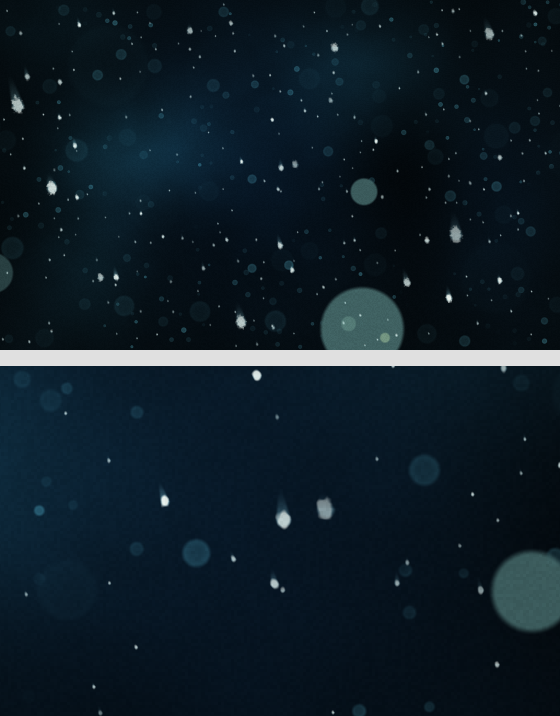
Top, the full canvas; bottom, a detail of the centre.
Write a WebGL 1 fragment shader that draws this texture.

```glsl
precision highp float;
uniform vec2 u_resolution;

float hash(vec2 p) {
  return fract(sin(dot(p, vec2(127.1, 311.7))) * 43758.5);
}

float noise(vec2 p) {
  vec2 i = floor(p), f = fract(p);
  f = f * f * (3.0 - 2.0 * f);
  return mix(mix(hash(i), hash(i + vec2(1, 0)), f.x),
             mix(hash(i + vec2(0, 1)), hash(i + vec2(1, 1)), f.x), f.y);
}

float fbm(vec2 p) {
  float sum = 0.0, amp = 0.5;
  for (int i = 0; i < 4; i++) {
    sum += amp * noise(p);
    p = p * 2.03 + 17.3;
    amp *= 0.5;
  }
  return sum;
}

float glow(vec2 p, vec2 center, vec2 size) {
  vec2 d = (p - center) / size;
  return exp(-dot(d, d));
}

float disc(vec2 p, vec2 center, float radius, float soft) {
  return 1.0 - smoothstep(radius - soft, radius + soft, length(p - center));
}

vec2 scatter(vec2 cell, float seed) {
  return cell + 0.1 + 0.8 * vec2(hash(cell + seed), hash(cell + seed + 31.7));
}

// Out-of-focus discs, each with a faintly brighter rim
float bokeh(vec2 p, float scale, float density, float small, float large, float seed) {
  float light = 0.0;
  for (int y = -1; y <= 1; y++)
  for (int x = -1; x <= 1; x++) {
    vec2 cell = floor(p * scale) + vec2(x, y);
    vec2 center = scatter(cell, seed) / scale;
    float radius = mix(small, large, hash(cell + seed + 5.1));
    float rim = smoothstep(0.4, 1.0, length(p - center) / radius);
    float shown = step(hash(cell + seed + 9.3), density);
    float power = hash(cell + seed + 13.9);
    light += shown * mix(0.2, 1.0, power * power) * (0.75 + 0.25 * rim)
           * disc(p, center, radius, 0.08 * radius + 0.0015);
  }
  return light;
}

// Falling drops: x is the bright head, y the fading tail above it
vec2 drops(vec2 p, float scale, float density, float small, float large, float seed) {
  float px = 1.0 / u_resolution.y;
  vec2 light = vec2(0.0);
  for (int y = -1; y <= 1; y++)
  for (int x = -1; x <= 1; x++) {
    vec2 cell = floor(p * scale) + vec2(x, y);
    vec2 d = p - scatter(cell, seed) / scale;
    float size = hash(cell + seed + 5.1);
    float radius = mix(small, large, size * size);
    float tail = radius * mix(0.8, 6.5, hash(cell + seed + 21.3));
    float h = clamp(d.y / tail, 0.0, 1.0);
    d.x += (0.05 + 0.25 * hash(cell + seed + 3.7)) * h * tail;
    float ragged = (noise(p * 220.0) - 0.5) * 0.5 * radius;
    float shown = step(hash(cell + seed + 9.3), density)
                * mix(0.45, 1.0, hash(cell + seed + 13.9));
    float head = length(d * vec2(1.1, 0.8)) - radius + ragged;
    float streak = length(vec2(d.x, d.y - h * tail)) - radius * (1.0 - 0.85 * h);
    float soft = px + 0.15 * radius;
    light.x += shown * (1.0 - smoothstep(-soft, soft, head));
    light.y += shown * (1.0 - h) * (1.0 - h) * (1.0 - smoothstep(-soft, soft, streak));
  }
  return light;
}

void main() {
  vec2 p = gl_FragCoord.xy / u_resolution.y;

  // Night backdrop with blue and teal haze
  float cloud = fbm(p * 3.5 + 4.0);
  float teal = glow(p, vec2(0.40, 0.58), vec2(0.24, 0.15))
             + 0.65 * glow(p, vec2(1.02, 0.78), vec2(0.22, 0.18))
             + 0.5 * glow(p, vec2(0.24, 0.25), vec2(0.17, 0.24))
             + 0.35 * glow(p, vec2(0.15, 0.92), vec2(0.18, 0.14));
  float blue = glow(p, vec2(0.72, 0.52), vec2(0.38, 0.42))
             + 0.45 * glow(p, vec2(1.42, 0.42), vec2(0.2, 0.35));
  vec3 color = vec3(0.012, 0.032, 0.043) + vec3(0.012, 0.025, 0.032) * cloud;
  color += vec3(0.045, 0.14, 0.175) * teal * (0.25 + 0.9 * cloud);
  color += vec3(0.008, 0.045, 0.095) * blue * (0.4 + 0.8 * cloud);
  color *= 1.0 - 0.5 * glow(p, vec2(1.15, 0.46), vec2(0.17, 0.3));

  // Pale bokeh, from huge and dim to small and clear
  vec3 mist = vec3(0.17, 0.34, 0.37);
  color += mist * 0.07 * bokeh(p, 2.0, 0.45, 0.07, 0.13, 2.0);
  color += mist * 0.28 * bokeh(p, 6.0, 0.5, 0.018, 0.038, 11.0);
  color += mist * 0.65 * bokeh(p, 10.0, 0.3, 0.007, 0.017, 23.0);
  float cluster = smoothstep(0.35, 0.6, noise(p * 5.0 + 8.0));
  color += mist * 0.9 * cluster * bokeh(p, 22.0, 0.35, 0.003, 0.008, 37.0);

  // Foreground discs
  vec3 sage = vec3(0.27, 0.41, 0.41);
  color = mix(color, sage, 0.92 * disc(p, vec2(1.035, 0.06), 0.118, 0.007));
  color = mix(color, sage, 0.85 * disc(p, vec2(1.04, 0.452), 0.038, 0.004));
  color = mix(color, sage, 0.55 * disc(p, vec2(-0.02, 0.22), 0.057, 0.004));
  color += vec3(0.08, 0.1, 0.08) * disc(p, vec2(0.996, 0.075), 0.021, 0.003);
  color += vec3(0.2, 0.2, 0.12) * disc(p, vec2(1.1, 0.035), 0.014, 0.003);

  // Sharp drops and specks
  vec2 wet = drops(p, 4.0, 0.5, 0.008, 0.018, 41.0)
           + drops(p, 8.0, 0.36, 0.003, 0.007, 53.0)
           + 0.75 * drops(p, 17.0, 0.42, 0.0012, 0.003, 67.0);
  color += vec3(0.3, 0.44, 0.46) * wet.y;
  color = mix(color, vec3(0.92, 0.95, 0.93), clamp(wet.x, 0.0, 1.0));

  // Film grain
  float grain = hash(floor(p * 320.0)) - 0.5;
  color += grain * (0.008 + 0.06 * color);
  gl_FragColor = vec4(clamp(color, 0.0, 1.0), 1.0);
}
```
